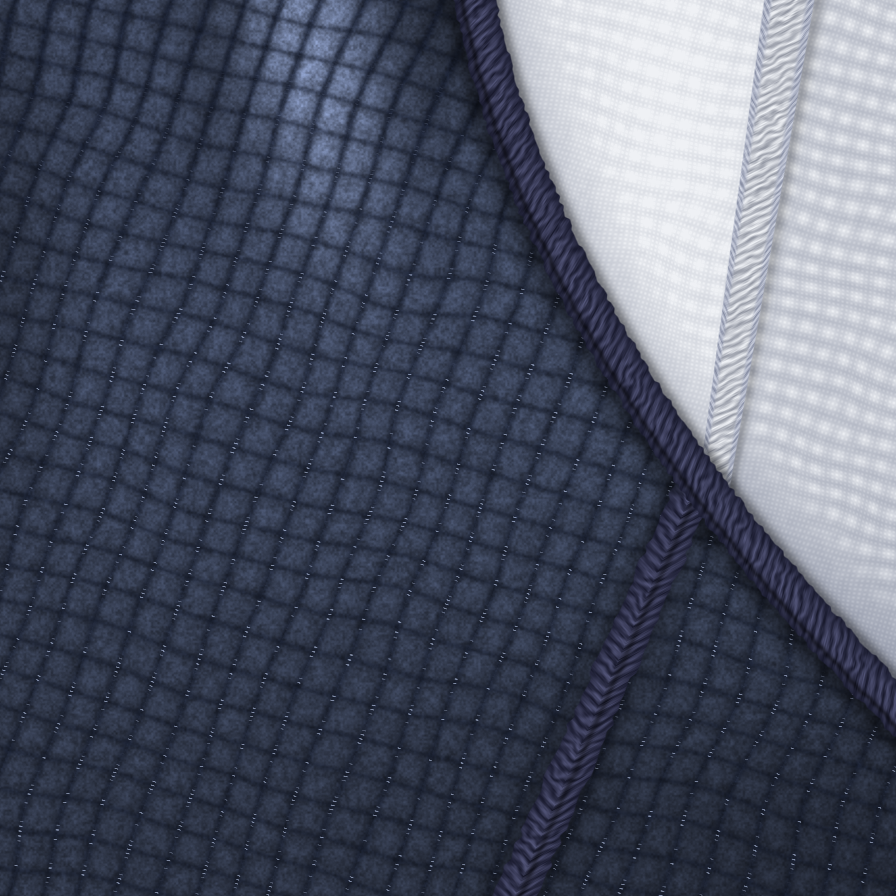
Give the GLSL for this texture, as a WebGL 1 fragment shader.

```glsl
precision highp float;
// Quilted navy fleece folded beside pale waffle cloth, joined by stitched seams.
uniform vec2 u_resolution;

const vec3 NAVY_DEEP = vec3(0.075, 0.10, 0.165);
const vec3 NAVY = vec3(0.235, 0.272, 0.36);
const vec3 NAVY_SHEEN = vec3(0.50, 0.56, 0.70);
const vec3 THREAD_DARK = vec3(0.09, 0.095, 0.17);
const vec3 THREAD_LIGHT = vec3(0.33, 0.34, 0.48);
const vec3 PALE = vec3(0.90, 0.91, 0.93);
const vec3 PALE_SHADE = vec3(0.66, 0.68, 0.735);
const float QUILT_PITCH = 0.0395;
const float WAFFLE_PITCH = 0.0245;
const float HEM_WIDTH = 0.023;
const float DARK_SEAM_WIDTH = 0.022;
const float STITCH_PITCH = 0.0125;

float hash(vec2 p) {
  vec3 q = fract(p.xyx * vec3(0.1031, 0.1030, 0.0973));
  q += dot(q, q.yzx + 33.33);
  return fract((q.x + q.y) * q.z);
}

float noise(vec2 p) {
  vec2 i = floor(p), f = fract(p);
  f = f * f * (3.0 - 2.0 * f);
  return mix(mix(hash(i), hash(i + vec2(1, 0)), f.x),
             mix(hash(i + vec2(0, 1)), hash(i + vec2(1, 1)), f.x), f.y);
}

float fbm(vec2 p) {
  float sum = 0.0, amp = 0.5;
  for (int i = 0; i < 4; i++) {
    sum += amp * noise(p);
    p = mat2(1.6, 1.2, -1.2, 1.6) * p + 7.3;
    amp *= 0.5;
  }
  return sum;
}

float blob(vec2 p, vec2 center, vec2 size) {
  vec2 q = (p - center) / size;
  return exp(-dot(q, q));
}

// Slanted thread relief: across and along are in canvas units.
float threads(float across, float along, float pitch, float slant) {
  float wobble = noise(vec2(along, across) * 90.0) * 0.7;
  float ridge = 0.5 + 0.5 * cos(6.2832 * ((along + across * slant) / pitch + wobble));
  float fiber = noise(vec2((along + across * slant) * 650.0, across * 130.0));
  return ridge * 0.6 + fiber * 0.4;
}

vec3 fleece(vec2 p, float side) {
  vec2 warp = vec2(noise(p * 9.0), noise(p * 9.0 + 40.0)) - 0.5;
  vec2 g = vec2(dot(p, vec2(0.94, -0.34)), dot(p, vec2(0.25, 0.965))) / QUILT_PITCH;
  g += warp * 0.5 + side * vec2(0.4, 0.3);
  vec2 cell = fract(g) - 0.5;
  vec2 edge = 0.5 - abs(cell) + 0.09 * (fbm(p * 130.0) - 0.5);
  vec2 groove = exp(-edge * edge / vec2(0.012, 0.006));
  float fold = smoothstep(0.55, 1.0, p.y);

  // Broad light across the cloth
  float light = 0.72 + 0.22 * smoothstep(0.0, 0.65, p.y);
  light -= 0.16 * blob(p, vec2(1.0, 0.0), vec2(0.4, 0.25));
  light -= 0.25 * blob(p, vec2(0.0, 0.72), vec2(0.07, 0.3));
  light -= 0.32 * blob(p, vec2(0.475, 1.0), vec2(0.06, 0.16));
  light -= 0.20 * blob(p, vec2(0.24, 1.0), vec2(0.05, 0.18));
  vec3 col = NAVY * light;
  float sheen = blob(p, vec2(0.355 + 0.12 * (0.9 - p.y), 0.94), vec2(0.07, 0.19));
  col = mix(col, NAVY_SHEEN, 0.7 * sheen);

  // Pillows, grooves and napped fibres
  float pillow = (1.0 - 2.0 * cell.x * cell.x) * (1.0 - 2.0 * cell.y * cell.y);
  col *= 0.72 + 0.42 * pillow - 0.14 * cell.x;
  col = mix(col, NAVY_DEEP, groove.x * (0.48 + 0.22 * fold));
  col = mix(col, NAVY_DEEP, groove.y * 0.40);
  col *= 0.62 + 0.50 * fbm(p * 170.0) + 0.28 * noise(p * 430.0);

  // Pinpricks along the column grooves, strongest near crossings
  float line = 1.0 - smoothstep(0.02, 0.065, abs(0.5 - abs(cell.x)));
  float prick = smoothstep(0.45, 0.9, cos(6.2832 * g.y * 8.0));
  float near = smoothstep(0.08, 0.42, abs(cell.y)) * (1.0 - fold);
  float chance = step(0.35, hash(floor(g * vec2(1.0, 8.0) + vec2(0.5))));
  return col + vec3(0.40, 0.42, 0.46) * line * prick * near * chance;
}

vec3 waffle(vec2 p, float hemDist, float seamDist) {
  float right = smoothstep(-0.005, 0.005, seamDist);
  vec2 g = vec2(dot(p, vec2(0.97, -0.22)), dot(p, vec2(0.24, 0.97)));
  g = g / WAFFLE_PITCH + 0.5 * noise(p * 14.0);
  vec2 wave = 0.5 + 0.5 * cos(6.2832 * g);
  float bump = wave.y * (0.4 + 0.6 * wave.x);
  float textured = smoothstep(0.055, 0.10, hemDist);
  float light = mix(0.92, 0.52, right) - 0.45 * (1.0 - smoothstep(0.02, 0.10, hemDist));
  light += 0.22 * blob(p, vec2(0.75, 0.86), vec2(0.09, 0.25));
  light += 0.12 * right * p.y - 0.25 * blob(p, vec2(1.0, 0.27), vec2(0.12, 0.14));
  light += textured * (bump - 0.4) * mix(0.30, 0.58, right);
  vec2 knit = 0.5 + 0.5 * cos(6.2832 * g * 5.0);
  light += 0.24 * (knit.x * knit.y - 0.3) + 0.22 * (fbm(p * 120.0) - 0.5);
  return mix(PALE_SHADE, PALE, clamp(light, -0.25, 1.15));
}

void main() {
  vec2 p = gl_FragCoord.xy / u_resolution;
  float px = 1.0 / u_resolution.y;
  float s = 1.0 - p.y;

  // Curved hem: signed distance and arc length at the nearest point
  float m = 0.2 + s;
  float hem = (p.x - (0.53 + 0.2 * s + 0.5 * s * s)) / sqrt(1.0 + m * m);
  m += hem * m / sqrt(1.0 + m * m);
  float len = sqrt(1.0 + m * m);
  float arc = 0.5 * (m * len + log(m + len));

  float paleSeam = p.x - (0.881 - 0.155 * s);
  float darkSeam = (p.x - (0.768 - 0.44 * (s - 0.56))) / 1.0925;
  float below = smoothstep(0.53, 0.56, s);

  // Navy panels with their raised seam
  vec3 dark = fleece(p, below * step(0.0, darkSeam));
  dark *= 1.0 - 0.45 * exp(-pow((hem + HEM_WIDTH) / 0.016, 2.0));
  dark *= 1.0 - 0.5 * below * exp(-pow(darkSeam / 0.032, 2.0));
  float width = DARK_SEAM_WIDTH + 0.005 * (noise(vec2(s * 120.0, 3.0)) - 0.5);
  float across = darkSeam / width;
  float relief = threads(abs(darkSeam), s, STITCH_PITCH, 0.8);
  vec3 cord = mix(THREAD_DARK, THREAD_LIGHT, relief * (1.05 - 0.6 * across * across));
  cord *= 1.0 - 0.4 * exp(-pow((across - 0.25) / 0.18, 2.0));
  dark = mix(dark, cord, below * (1.0 - smoothstep(width - px, width + px, abs(darkSeam))));

  // Pale panels with a ladder stitch between two chains
  vec3 pale = waffle(p, hem, paleSeam);
  float ladderWidth = mix(0.028, 0.018, clamp(s / 0.52, 0.0, 1.0));
  across = paleSeam / ladderWidth;
  pale *= 1.0 - 0.22 * exp(-pow((across - 1.1) / 0.35, 2.0));
  float rung = threads(paleSeam, s, STITCH_PITCH * 0.85, 0.55);
  vec3 ladder = mix(PALE_SHADE * 0.86, PALE, rung * 1.15);
  float chain = smoothstep(0.58, 0.82, abs(across));
  vec3 link = mix(vec3(0.48, 0.51, 0.61), vec3(0.82, 0.84, 0.90),
                  threads(abs(paleSeam), s, 0.009, 1.5));
  ladder = mix(ladder, link, chain * 0.8);
  pale = mix(pale, ladder, 1.0 - smoothstep(1.0 - px / ladderWidth, 1.0 + px / ladderWidth, abs(across)));
  pale *= 1.0 - 0.4 * exp(-pow((hem - HEM_WIDTH) / 0.009, 2.0));

  // Rounded hem cord, loosely stitched at its rim
  vec3 col = mix(dark, pale, smoothstep(-px, px, hem));
  float rim = HEM_WIDTH + 0.004 * (noise(vec2(arc * 170.0, 9.0)) - 0.5);
  across = hem / rim;
  relief = threads(hem, arc, STITCH_PITCH, 0.65);
  cord = mix(THREAD_DARK, THREAD_LIGHT, relief * (1.0 - 0.75 * across * across));
  cord *= 1.0 - 0.45 * exp(-pow((across + 0.62) / 0.13, 2.0));
  col = mix(col, cord, 1.0 - smoothstep(rim - px, rim + px, abs(hem)));
  gl_FragColor = vec4(clamp(col, 0.0, 1.0), 1.0);
}
```
